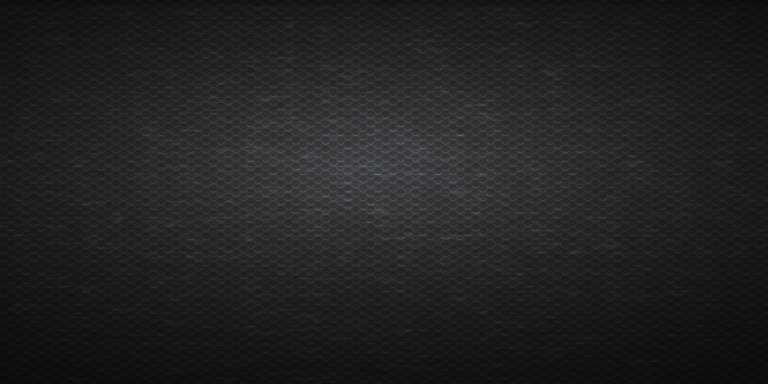
Write a Shadertoy shader that draws this background.

```glsl
float hash(vec2 p) {
    return fract(sin(dot(p, vec2(127.1, 311.7))) * 43758.5453);
}

float valueNoise(vec2 p) {
    vec2 cell = floor(p);
    vec2 f = fract(p);
    f = f * f * (3.0 - 2.0 * f);
    return mix(mix(hash(cell), hash(cell + vec2(1, 0)), f.x),
               mix(hash(cell + vec2(0, 1)), hash(cell + vec2(1, 1)), f.x), f.y);
}

// Offset from the centre of the nearest dot, with every other column shifted
vec2 dotOffset(vec2 p, vec2 pitch) {
    float column = floor(p.x / pitch.x);
    float stagger = 0.5 * mod(column, 2.0);
    return (fract(p / pitch + vec2(0.0, stagger)) - 0.5) * pitch;
}

void mainImage(out vec4 fragColor, in vec2 fragCoord) {
    vec2 uv = fragCoord / iResolution.xy;
    vec2 p = fragCoord / iResolution.y;
    float pixel = 1.0 / iResolution.y;

    // Wide elliptical glow, a little above the middle
    float spread = length((uv - vec2(0.488, 0.57)) * vec2(0.95, 1.15));
    float light = 0.285 * exp(-2.3 * pow(spread, 1.2));
    light *= 0.8 + 0.2 * smoothstep(0.0, 0.025, 1.0 - uv.y);

    // Brushed metal: short horizontal streaks, with a few brighter scratches
    float streaks = 0.5 * valueNoise(p * vec2(20.0, 150.0))
                  + 0.5 * valueNoise(p * vec2(45.0, 240.0) + 31.0);
    float scratches = smoothstep(0.62, 0.95, streaks);
    light *= 0.97 + 0.26 * (streaks - 0.5) + 0.22 * scratches;

    // Sunken dots: faint shade at the top, thin bright crescent at the bottom
    vec2 q = dotOffset(p, vec2(0.0195, 0.0226));
    float radius = 0.0085;
    float edge = length(q) - radius;
    float disc = 1.0 - smoothstep(-0.5 * pixel, 0.5 * pixel, edge);
    float rim = 1.0 - smoothstep(0.0, 0.0006 + 0.8 * pixel, abs(edge));
    float slope = q.y / radius;
    light *= 1.0 - disc * (0.08 + 0.05 * slope);
    light *= 1.0 + rim * (0.32 * smoothstep(0.0, -0.8, slope)
                        - 0.12 * smoothstep(0.0, 0.8, slope));

    vec3 coolGrey = vec3(0.99, 1.0, 1.02);
    fragColor = vec4(light * coolGrey, 1.0);
}
```
